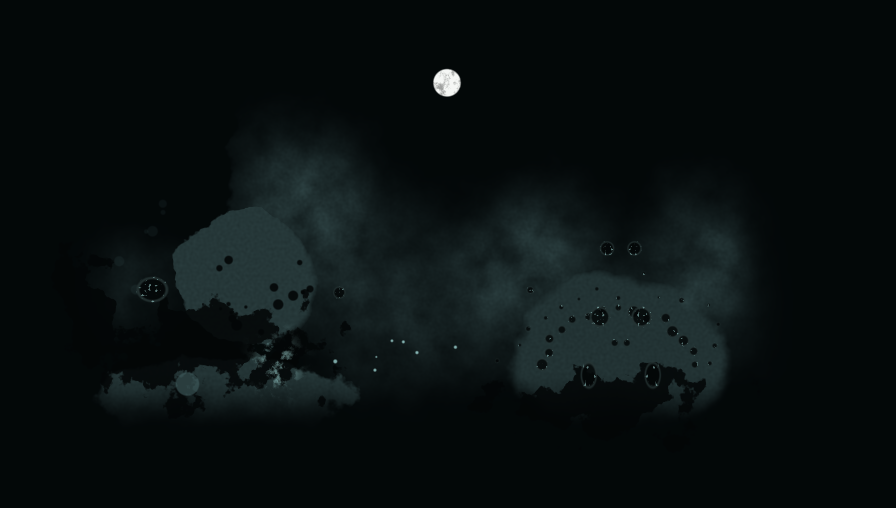
Reproduce this background procedurally as a WebGL 1 fragment shader.

```glsl
precision highp float;
// Moonlit teal mist over black: soft warped puffs and two firmer banks of fog,
// eaten away by noise-cut ink, then strewn with glassy beads, dots and specks.
// Lengths are in canvas heights, with the origin at the lower left.

uniform vec2 u_resolution;

const vec3 NIGHT = vec3(0.012, 0.030, 0.033);
const vec3 MIST = vec3(0.215, 0.310, 0.315);
const vec3 INK = vec3(0.010, 0.022, 0.024);
const vec3 GLINT = vec3(0.50, 0.66, 0.65);
const vec3 MOON_LIGHT = vec3(0.96, 0.97, 0.96);
const vec2 MOON_POS = vec2(0.880, 0.837);
const float MOON_RADIUS = 0.027;
const float BANK_LEVEL = 0.66;
const float DOME_LEVEL = 0.60;
const float MIRROR_X = 1.222;
const vec2 ARC_CENTER = vec2(1.217, 0.270);
const vec2 ARC_RADII = vec2(0.150, 0.122);

vec2 hash2(vec2 p) {
  vec3 q = fract(p.xyx * vec3(0.1031, 0.1030, 0.0973));
  q += dot(q, q.yzx + 33.33);
  return fract((q.xx + q.yz) * q.zy);
}

float corner(vec2 cell, vec2 offset) {
  return dot(hash2(cell) * 2.0 - 1.0, offset);
}

float gradientNoise(vec2 p) {
  vec2 i = floor(p), f = fract(p), e = vec2(1.0, 0.0);
  vec2 u = f * f * f * (f * (f * 6.0 - 15.0) + 10.0);
  float low = mix(corner(i, f), corner(i + e, f - e), u.x);
  float high = mix(corner(i + e.yx, f - e.yx), corner(i + 1.0, f - 1.0), u.x);
  return mix(low, high, u.y);
}

float fbm(vec2 p) {
  float sum = 0.0, amp = 0.6;
  for (int i = 0; i < 5; i++) {
    sum += amp * gradientNoise(p);
    p = mat2(1.6, 1.2, -1.2, 1.6) * p + 17.3;
    amp *= 0.55;
  }
  return sum;
}

float puff(vec2 p, vec2 center, vec2 radii) {
  vec2 q = (p - center) / radii;
  return exp(-dot(q, q));
}

// Positive inside an ellipse, zero on its edge, one at its center.
float dome(vec2 p, vec2 center, vec2 radii) {
  return 1.0 - length((p - center) / radii);
}

float disc(vec2 p, vec2 center, float radius) {
  float soft = 1.0 / u_resolution.y;
  return 1.0 - smoothstep(radius - soft, radius + soft, length(p - center));
}

// Dark glass drop with a thin pale rim and broken reflections.
vec3 bead(vec3 col, vec2 p, vec2 center, float radius) {
  float body = disc(p, center, radius);
  float rim = body - disc(p, center, radius * 0.82);
  float shine = smoothstep(0.18, 0.45, gradientNoise(p * 190.0 + center * 70.0));
  col = mix(col, INK, body * 0.82);
  return col + GLINT * (rim * 0.22 + body * shine * 0.65);
}

float mistDensity(vec2 p, float rough) {
  vec2 w = p + 0.075 * vec2(fbm(p * 5.0), fbm(p * 5.0 + 31.7));
  // Soft drifting puffs
  float plume = 0.68 * puff(w, vec2(0.595, 0.59), vec2(0.13, 0.145));
  float cut = smoothstep(0.445, 0.46, p.x + 0.05 * rough);
  plume *= mix(1.0, cut, smoothstep(0.48, 0.56, p.y));
  float d = plume;
  d += 0.40 * puff(w, vec2(0.81, 0.40), vec2(0.19, 0.16));
  d += 0.50 * puff(w, vec2(1.06, 0.50), vec2(0.12, 0.13));
  d += 0.52 * puff(w, vec2(1.385, 0.49), vec2(0.11, 0.135));
  d += 0.25 * puff(w, vec2(1.22, 0.36), vec2(0.30, 0.12));
  d += 0.28 * puff(w, vec2(0.25, 0.44), vec2(0.12, 0.10));
  d = max(d * (1.0 + 1.1 * rough) - 0.05, 0.0);
  // Firmer banks: left body, low ridge and right dome
  float body = dome(p, vec2(0.495, 0.455), vec2(0.15, 0.135)) + 0.25 * rough;
  float ridge = dome(p, vec2(0.43, 0.215), vec2(0.25, 0.085)) + 0.45 * rough;
  float hill = dome(w, vec2(1.215, 0.30), vec2(0.235, 0.165)) + 0.10 * rough;
  float edge = mix(0.03, 0.25, smoothstep(0.5, 0.65, p.x));
  d = max(d, BANK_LEVEL * smoothstep(0.0, edge, body));
  d = max(d, 0.62 * smoothstep(0.0, 0.08, ridge));
  d = max(d, DOME_LEVEL * smoothstep(-0.04, 0.16, hill));
  // Darkness closes in below and at the sides
  d *= smoothstep(0.155, 0.27, p.y + 0.03 * rough);
  return d * smoothstep(0.12, 0.24, p.x) * smoothstep(1.58, 1.42, p.x);
}

float inkCover(vec2 p) {
  float left = dome(p, vec2(0.40, 0.315), vec2(0.25, 0.115));
  left = max(left, dome(p, vec2(0.17, 0.38), vec2(0.07, 0.13)));
  float right = dome(p, vec2(1.20, 0.205), vec2(0.25, 0.075));
  float reach = max(max(left, right), -1.0);
  return smoothstep(-0.02, 0.05, fbm(p * 13.0) + 0.55 * reach - 0.14);
}

void main() {
  vec2 p = gl_FragCoord.xy / u_resolution.y;
  float rough = fbm(p * 11.0 + 4.0);
  float grain = gradientNoise(p * 150.0);
  float density = mistDensity(p, rough) * (1.0 + 0.16 * grain);
  vec3 col = mix(NIGHT, MIST, density);
  col = mix(col, INK, 0.88 * inkCover(p));

  // Pale splash on the left bank
  float splash = puff(p, vec2(0.545, 0.285), vec2(0.035, 0.045));
  col += GLINT * splash * smoothstep(0.0, 0.25, fbm(p * 32.0));

  // Scattered ink dots, faint discs and bright specks
  for (int i = 0; i < 16; i++) {
    vec2 h = hash2(vec2(float(i) + 3.0, 8.0));
    vec2 k = hash2(vec2(float(i) + 41.0, 19.0));
    vec2 dotPos = vec2(0.53, 0.42) + (h - 0.5) * vec2(0.20, 0.16);
    col = mix(col, INK, 0.9 * disc(p, dotPos, 0.003 + 0.009 * k.x * k.x));
    vec2 discPos = vec2(0.27, 0.53) + (k - 0.5) * vec2(0.19, 0.20);
    col += MIST * 0.13 * disc(p, discPos, 0.004 + 0.007 * h.x) * step(0.5, h.y);
    vec2 speckPos = vec2(0.80, 0.29) + (k.yx - 0.5) * vec2(0.28, 0.10);
    col += GLINT * 0.9 * disc(p, speckPos, 0.0015 + 0.0025 * h.y) * step(0.4, h.x);
  }

  // Arch of beads with smaller strays outside it
  for (int i = 0; i < 15; i++) {
    vec2 h = hash2(vec2(float(i) + 11.0, 27.0));
    float angle = 0.1 + 0.21 * float(i);
    vec2 ray = vec2(cos(angle), sin(angle)) * ARC_RADII;
    col = bead(col, p, ARC_CENTER + ray * (0.92 + 0.16 * h.x), 0.006 + 0.007 * h.y);
    col = bead(col, p, ARC_CENTER + ray * (1.15 + 0.5 * h.y), 0.002 + 0.004 * h.x);
  }

  // Mirrored beads, then the lone rings
  vec2 m = vec2(abs(p.x - MIRROR_X), p.y);
  col = bead(col, m, vec2(0.027, 0.511), 0.014);
  col = bead(col, m, vec2(0.041, 0.376), 0.020);
  col = bead(col, m, vec2(0.012, 0.325), 0.007);
  col = bead(col, m * vec2(1.0, 0.6), vec2(0.063, 0.157), 0.016);
  col = bead(col, p * vec2(0.8, 1.0), vec2(0.240, 0.430), 0.025);
  col = bead(col, p, vec2(0.668, 0.424), 0.012);
  col = bead(col, p, vec2(1.044, 0.429), 0.007);
  col = mix(col, MIST * 1.2, 0.6 * disc(p, vec2(0.369, 0.244), 0.023));

  // Moon with grey maria
  float maria = smoothstep(-0.05, 0.3, fbm((p - MOON_POS) * 60.0 + 2.0));
  col = mix(col, MOON_LIGHT * (1.0 - 0.35 * maria), disc(p, MOON_POS, MOON_RADIUS));
  gl_FragColor = vec4(col, 1.0);
}
```
